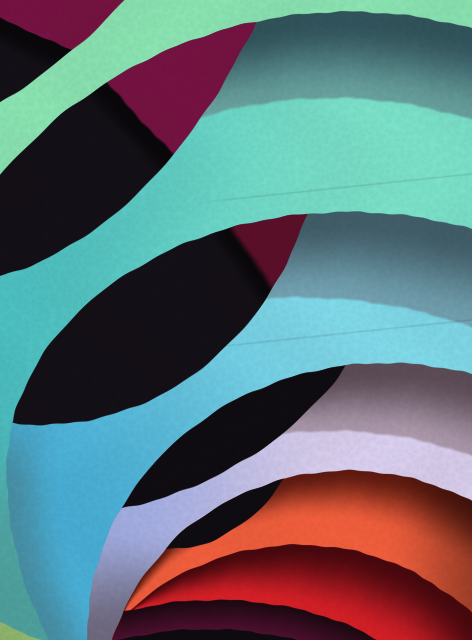
Reproduce this background procedurally as a WebGL 2 fragment shader.

```glsl
#version 300 es
precision highp float;
// Painted mural of nested arches: each band is an ellipse with a shaded upper
// rim, and black leaf shapes arise where a band meets a second, lower bowl.
// Plaster texture comes from cellular noise and layered sines.
uniform vec2 u_resolution;
out vec4 outColor;

#define CANVAS vec2(5.68, 7.67)   // working units, y pointing down
#define WOBBLE 0.007              // unevenness of the painted edges
#define GRAIN 0.045               // strength of the plaster mottling
#define INK vec3(0.075, 0.06, 0.085)
#define PLUM vec3(0.45, 0.07, 0.25)

float edgeWidth;

vec2 hash2(vec2 p) {
  p = vec2(dot(p, vec2(127.1, 311.7)), dot(p, vec2(269.5, 183.3)));
  return fract(sin(p) * 43758.55);
}

// Distance to the nearest scattered cell point
float cellular(vec2 p) {
  vec2 cell = floor(p), f = fract(p);
  float nearest = 2.0;
  for (int y = -1; y <= 1; y++)
    for (int x = -1; x <= 1; x++) {
      vec2 o = vec2(x, y);
      nearest = min(nearest, length(o + hash2(cell + o) - f));
    }
  return nearest;
}

// An arc is (apex x, apex y, radius x, radius y); negative radius y is a bowl
float archHeight(float x, vec4 arc) {
  float d = (x - arc.x) / arc.z;
  return arc.y + arc.w * (1.0 - sqrt(max(0.0, 1.0 - d * d)));
}

// Signed distance to the arc's ellipse; the part below centre may be stretched
float ellipse(vec2 p, vec4 arc, float lowerRadius) {
  vec2 q = p - vec2(arc.x, arc.y + arc.w);
  vec2 r = vec2(arc.z, q.y > 0.0 ? lowerRadius : abs(arc.w));
  float k = length(q / r);
  return k * (k - 1.0) / max(length(q / (r * r)), 1e-4);
}

float fill(float d) { return 1.0 - smoothstep(-edgeWidth, edgeWidth, d); }

// Signed distance to the line a-b, positive on its upper right side
float sideOf(vec2 p, vec2 a, vec2 b) {
  vec2 t = normalize(b - a);
  return dot(p - a, vec2(t.y, -t.x));
}

// Position between two arcs: 0 on the upper, 1 on the lower
float between(vec2 p, vec4 upper, vec4 lower) {
  float top = archHeight(p.x, upper);
  return clamp((p.y - top) / max(archHeight(p.x, lower) - top, 0.05), 0.0, 1.0);
}

// Shaded rim above the glow arc, plain body colour below it
vec3 rimmed(vec2 p, vec4 top, vec4 glow, vec3 dark, vec3 pale, vec3 body) {
  vec3 rim = mix(dark, pale, smoothstep(0.1, 1.0, between(p, top, glow)));
  return mix(rim, body, smoothstep(-0.03, 0.02, p.y - archHeight(p.x, glow)));
}

// Black leaf whose tip turns to plum beyond a dividing line
vec3 leaf(float side, float softness, vec3 tip) {
  vec3 ink = INK * (1.0 - 0.55 * smoothstep(-0.35, -0.1, side));
  return mix(ink, tip, smoothstep(-softness, edgeWidth, side));
}

void main() {
  vec2 uv = gl_FragCoord.xy / u_resolution;
  vec2 p = vec2(uv.x, 1.0 - uv.y) * CANVAS;
  vec2 flatP = p;
  edgeWidth = 0.75 * CANVAS.y / u_resolution.y;
  p += WOBBLE * (sin(p.yx * 9.0 + 1.3) + 0.6 * sin(p.yx * 23.0 + p * 11.0));

  // Outer arcs, their glow arcs and the bowls that cut the leaves
  vec4 tealArc = vec4(4.2, 0.14, 5.6, 5.8), tealGlow = vec4(4.0, 1.18, 5.0, 4.5);
  vec4 blueArc = vec4(4.2, 2.54, 4.12, 3.1), blueGlow = vec4(3.6, 3.57, 4.0, 2.5);
  vec4 lilacArc = vec4(4.65, 4.35, 3.6, 3.25), lilacGlow = vec4(4.0, 5.17, 3.5, 2.5);
  vec4 orangeArc = vec4(4.2, 5.64, 2.95, 2.78), redArc = vec4(3.6, 6.53, 3.0, 2.95);
  vec4 wineArc = vec4(2.6, 7.19, 3.0, 2.0), blackArc = vec4(2.5, 7.54, 3.0, 2.0);
  vec4 tealBowl = vec4(-0.8, 3.42, 5.0, -8.55), blueBowl = vec4(0.5, 5.09, 3.4, -3.85);
  vec4 lilacBowl = vec4(0.5, 6.19, 4.3, -3.8), orangeBowl = vec4(2.05, 6.58, 1.8, -2.43);

  // Green ground with the corner leaf
  vec3 col = mix(vec3(0.53, 0.87, 0.68), vec3(0.55, 0.7, 0.42), smoothstep(5.0, 7.5, p.y));
  float side = sideOf(p, vec2(0.0, 0.22), vec2(0.85, 0.6));
  float corner = length(p - vec2(-4.15, -5.37)) - 7.8;
  col = mix(col, leaf(side, edgeWidth, PLUM), fill(corner));

  // Teal band
  vec3 body = mix(vec3(0.29, 0.73, 0.74), vec3(0.47, 0.86, 0.77), smoothstep(-0.3, 4.6, p.x));
  body = mix(body, vec3(0.3, 0.62, 0.61), smoothstep(4.8, 6.6, p.y));
  body = rimmed(p, tealArc, tealGlow, vec3(0.19, 0.32, 0.35), vec3(0.4, 0.62, 0.61), body);
  float band = ellipse(p, tealArc, 2.3);
  col = mix(col, body, fill(band));
  side = sideOf(p, vec2(1.3, 1.0), vec2(2.1, 1.85));
  col = mix(col, leaf(side, 0.03, PLUM), fill(max(band, ellipse(p, tealBowl, 8.55))));

  // Blue band, greyed along its lower left edge
  band = ellipse(p, blueArc, 4.2);
  body = mix(vec3(0.28, 0.67, 0.82), vec3(0.49, 0.83, 0.89), smoothstep(-5.5, 0.5, p.x - p.y));
  body = mix(body, vec3(0.27, 0.52, 0.59), 0.85 * smoothstep(-0.65, 0.0, band) * smoothstep(4.8, 5.8, p.y));
  body = rimmed(p, blueArc, blueGlow, vec3(0.25, 0.36, 0.4), vec3(0.44, 0.62, 0.68), body);
  col = mix(col, body, fill(band));
  side = sideOf(p, vec2(2.84, 2.74), vec2(3.32, 3.42));
  col = mix(col, leaf(side, 0.1, PLUM * vec3(0.78, 0.85, 0.62)), fill(max(band, ellipse(p, blueBowl, 3.85))));

  // Lilac band
  band = ellipse(p, lilacArc, 3.25);
  body = mix(vec3(0.62, 0.66, 0.86), vec3(0.83, 0.79, 0.91), smoothstep(1.5, 4.0, p.x));
  body = mix(body, vec3(0.42, 0.4, 0.48), smoothstep(6.3, 7.6, p.y));
  body = rimmed(p, lilacArc, lilacGlow, vec3(0.35, 0.29, 0.33), vec3(0.66, 0.59, 0.66), body);
  col = mix(col, body, fill(band));
  col = mix(col, INK * 0.8, fill(max(band, ellipse(p, lilacBowl, 3.8))));

  // Orange, red, wine and black bands at the core
  float core = ellipse(p, orangeArc, 2.78);
  body = mix(vec3(0.36, 0.1, 0.06), vec3(0.92, 0.36, 0.23), smoothstep(0.0, 0.65, between(p, orangeArc, redArc)));
  body *= 1.0 - 0.35 * smoothstep(4.6, 5.9, p.x);
  col = mix(col, body, fill(core));
  col = mix(col, INK * 0.8, fill(max(core, ellipse(p, orangeBowl, 2.43))));
  body = mix(vec3(0.27, 0.03, 0.05), vec3(0.82, 0.12, 0.15), smoothstep(0.0, 0.95, between(p, redArc, wineArc)));
  col = mix(col, body, fill(max(core, ellipse(p, redArc, 2.95))));
  body = mix(vec3(0.1, 0.03, 0.06), vec3(0.3, 0.06, 0.18), between(p, wineArc, blackArc));
  col = mix(col, body, fill(max(core, ellipse(p, wineArc, 2.0))));
  col = mix(col, INK * 0.7, fill(max(core, ellipse(p, blackArc, 2.0))));

  // Plaster mottling and two faint scratches
  float mottle = cellular(flatP * 14.0) + 0.6 * cellular(flatP * 37.0) - 0.75;
  mottle += 0.25 * sin(flatP.x * 3.1 + 2.0 * sin(flatP.y * 2.3));
  col *= 1.0 + GRAIN * mottle;
  for (int i = 0; i < 2; i++) {
    float line = flatP.y - (2.68 + 1.75 * float(i)) + 0.105 * flatP.x;
    col *= 1.0 - 0.1 * exp(-pow(line / 0.012, 2.0)) * smoothstep(2.0, 3.2, flatP.x);
  }
  outColor = vec4(clamp(col, 0.0, 1.0), 1.0);
}
```
